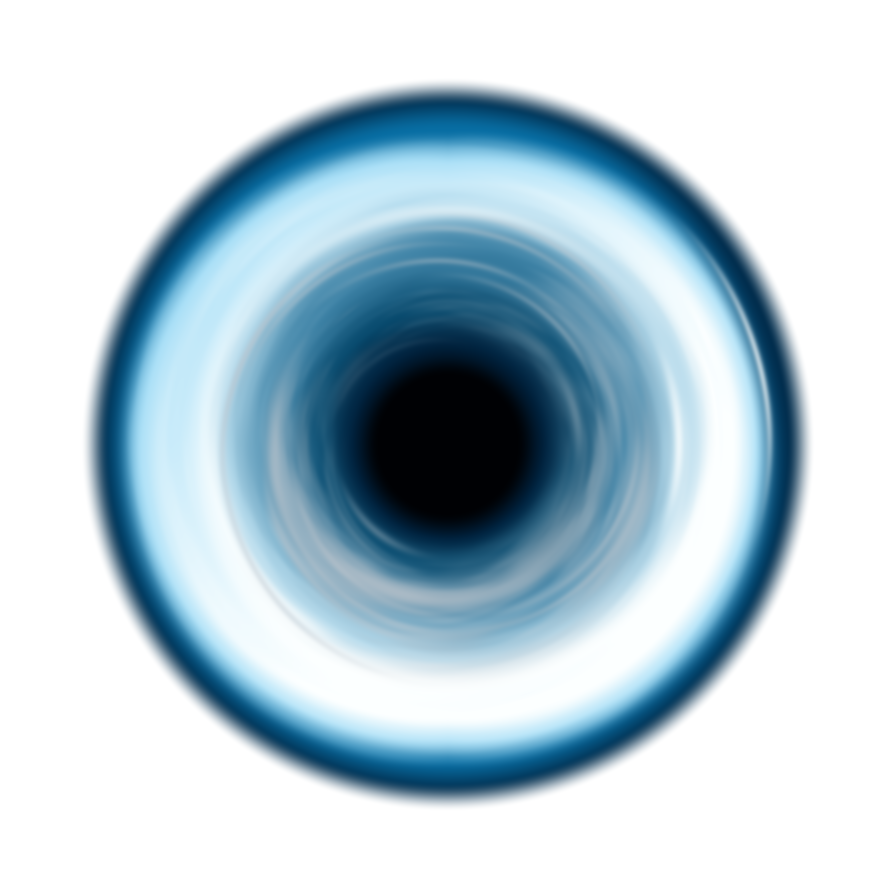
A Shadertoy shader for this background:

```glsl
// A soft-edged blue vortex on white: a black core, a misty inner wall,
// a bright ring and a dark rim. Radial colour ramps are bent by angle and
// by seamless polar noise; thin crescents add the swirling wisps.

#define CENTER vec2(0.0, 0.004)
#define DISC_RADIUS 0.394
#define EDGE_SOFTNESS 0.016
#define CORE_RADIUS 0.076
#define RIM_START 0.322
#define SWIRL_TWIST 5.0
#define WALL_WARP 0.055
#define MIST_AMOUNT 0.62
#define WISP_COUNT 16

const float TAU = 6.2831853;
const vec3 BLACK = vec3(0.0, 0.004, 0.015);
const vec3 NAVY  = vec3(0.0, 0.13, 0.24);
const vec3 DEEP  = vec3(0.03, 0.29, 0.43);
const vec3 STEEL = vec3(0.24, 0.51, 0.65);
const vec3 PALE  = vec3(0.70, 0.85, 0.92);
const vec3 WHITE = vec3(0.99, 1.0, 1.0);
const vec3 SKY   = vec3(0.60, 0.85, 0.96);
const vec3 AZURE = vec3(0.03, 0.43, 0.64);
const vec3 MIST  = vec3(0.74, 0.77, 0.80);

float hash(vec2 p) {
    return fract(sin(dot(p, vec2(127.1, 311.7))) * 43758.5453);
}

// Value noise that repeats along x after a whole number of cells
float ringNoise(vec2 p, float period) {
    vec2 cell = floor(p), f = fract(p);
    f = f * f * (3.0 - 2.0 * f);
    float x0 = mod(cell.x, period), x1 = mod(cell.x + 1.0, period);
    float low = mix(hash(vec2(x0, cell.y)), hash(vec2(x1, cell.y)), f.x);
    float high = mix(hash(vec2(x0, cell.y + 1.0)), hash(vec2(x1, cell.y + 1.0)), f.x);
    return mix(low, high, f.y);
}

// Streaks stretched around the centre, roughly -0.5 to 0.5
float streaks(float r, float angle, float seed) {
    float sum = 0.0, weight = 0.5, cells = 4.0, rings = 17.0;
    float turn = (angle + r * SWIRL_TWIST) / TAU;
    for (int i = 0; i < 4; i++) {
        sum += weight * (ringNoise(vec2(turn * cells, r * rings + seed), cells) - 0.5);
        weight *= 0.55;
        cells *= 2.0;
        rings *= 2.1;
    }
    return sum;
}

// Signed difference of two angles
float turnTo(float angle, float target) {
    float d = angle - target;
    return atan(sin(d), cos(d));
}

// Broad angular weight, 1 at the target and 0 beyond the span
float sector(float angle, float target, float span) {
    return 1.0 - smoothstep(0.0, span, abs(turnTo(angle, target)));
}

// Tapered arc; drift tilts it into a spiral
float crescent(float r, float angle, float radius, float target, float span, float width, float drift) {
    float offset = (r - radius - drift * turnTo(angle, target)) / width;
    return exp(-offset * offset) * sector(angle, target, span);
}

void mainImage(out vec4 fragColor, in vec2 fragCoord) {
    vec2 p = (fragCoord - 0.5 * iResolution.xy) / min(iResolution.x, iResolution.y) - CENTER;
    float r = length(p);
    float angle = atan(p.y, p.x + 1e-6);
    float rise = p.y / max(r, 1e-4);
    float side = p.x / max(r, 1e-4);
    float flow = streaks(r, angle, 3.0);
    float veil = streaks(r, angle, 41.0);

    // Inner wall, darker above the core than below it
    float inside = smoothstep(0.09, 0.18, r);
    float wall = r - inside * (0.017 * rise + 0.008 * side - WALL_WARP * flow);
    vec3 color = mix(BLACK, NAVY, smoothstep(CORE_RADIUS, 0.112, wall));
    color = mix(color, DEEP, smoothstep(0.100, 0.145, wall));
    color = mix(color, STEEL, smoothstep(0.135, 0.205, wall));
    color = mix(color, PALE, smoothstep(0.190, 0.258, wall));
    color = mix(color, WHITE, smoothstep(0.245, 0.292, wall));

    // Grey mist over the wall
    float mistBand = smoothstep(0.105, 0.175, r) * (1.0 - smoothstep(0.22, 0.28, r));
    float mist = smoothstep(-0.12, 0.30, veil - 0.08 * rise);
    color = mix(color, MIST, MIST_AMOUNT * mistBand * mist);

    // Scattered wisps, fainter close to the core
    for (int i = 0; i < WISP_COUNT; i++) {
        float id = float(i);
        float radius = mix(0.12, 0.26, hash(vec2(id, 1.7)));
        float target = TAU * hash(vec2(id, 5.3));
        float wisp = crescent(r, angle, radius, target, 0.9, 0.004, 0.012);
        color = mix(color, MIST, 0.38 * wisp * smoothstep(0.09, 0.20, radius));
    }

    // Leading arcs: upper sweep, right flashes, left and lower folds
    float sweep = crescent(r, angle, 0.262, 1.55, 1.5, 0.009, 0.0);
    float flash = crescent(r, angle, 0.258, 0.02, 0.55, 0.006, 0.0);
    float inner = crescent(r, angle, 0.146, 0.25, 0.65, 0.007, 0.0);
    float left = crescent(r, angle, 0.195, 3.25, 0.8, 0.008, 0.01);
    float fold = crescent(r, angle, 0.174, 4.45, 1.3, 0.013, -0.008);
    float lower = crescent(r, angle, 0.126, 4.0, 0.7, 0.005, 0.0);
    color = mix(color, WHITE, 0.55 * sweep + 0.75 * flash);
    color = mix(color, MIST, min(0.4 * inner + 0.55 * left + 0.7 * fold + 0.35 * lower, 1.0));

    // Blue shading across the bright ring, strongest at upper left
    float ringBand = smoothstep(0.25, 0.30, r);
    float shade = 0.48 * sector(angle, 2.6, 1.7) + 0.25 * sector(angle, 1.5, 0.9);
    shade += 0.9 * max(flow, 0.0) * (0.65 + 0.35 * rise);
    color = mix(color, SKY, ringBand * clamp(shade, 0.0, 0.8));

    // Saturated outer rim, thinner at the sides than at top and bottom
    float rim = r - 0.018 * abs(side) + 0.008 * rise + 0.012 * veil;
    color = mix(color, SKY, 0.75 * smoothstep(RIM_START - 0.025, RIM_START + 0.01, rim));
    color = mix(color, AZURE, smoothstep(RIM_START, RIM_START + 0.036, rim));
    float rimShade = smoothstep(0.350, 0.393, r + 0.012 * sector(angle, 0.35, 0.9));
    color = mix(color, NAVY, 0.85 * rimShade);
    float glint = crescent(r, angle, 0.359, 0.25, 0.6, 0.004, 0.0);
    color = mix(color, WHITE, 0.65 * glint);

    // Feathered disc over the white ground
    float disc = 1.0 - smoothstep(DISC_RADIUS - EDGE_SOFTNESS, DISC_RADIUS + EDGE_SOFTNESS, r);
    fragColor = vec4(mix(vec3(1.0), color, disc), 1.0);
}
```
